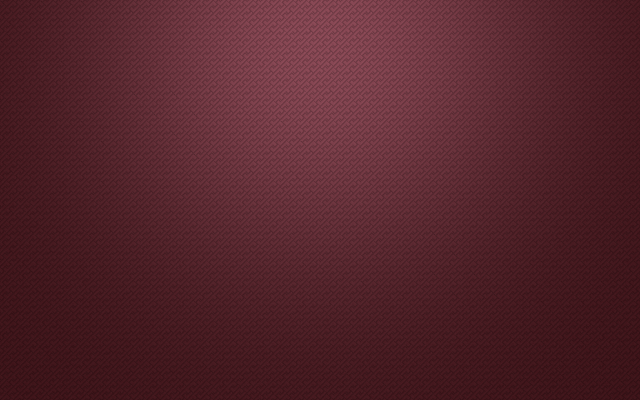
Write a Shadertoy shader that draws this background.

```glsl
// Burgundy backdrop with a soft glow near the top and a fine diagonal fretwork.

const vec3 SHADOW_COLOR = vec3(0.225, 0.072, 0.090);
const vec3 GLOW_COLOR = vec3(0.500, 0.265, 0.310);
const vec2 GLOW_CENTER = vec2(0.5, 0.90);
const vec2 GLOW_RADIUS = vec2(0.58, 0.95);
const float GLOW_FALLOFF = 2.6;

const float KEYS_ACROSS = 48.0;    // fret keys along the canvas width
const float LINE_HALF_WIDTH = 0.065; // in fret cells
const float LINE_DEPTH = 0.20;
const float BEVEL_LIGHT = 0.05;
const vec2 BEVEL_OFFSET = vec2(0.10, -0.10);
const float MEAN_SHADE = 0.93;     // keeps the average tone of the glow
const float GRAIN = 0.012;

float hash(vec2 p) {
    vec3 q = fract(vec3(p.xyx) * 0.1031);
    q += dot(q, q.yzx + 33.33);
    return fract((q.x + q.y) * q.z);
}

float segmentDistance(vec2 p, vec2 a, vec2 b) {
    vec2 ab = b - a;
    return length(p - a - ab * clamp(dot(p - a, ab) / dot(ab, ab), 0.0, 1.0));
}

// Distance to a key with two opposite hooks, repeated in square cells.
float fretDistance(vec2 p) {
    vec2 cell = fract(p) - 0.5;
    float d = 0.5 - abs(cell.y);
    for (int i = 0; i < 2; i++) {
        vec2 q = i == 0 ? cell : -cell;
        d = min(d, segmentDistance(q, vec2(0.5, 0.5), vec2(0.5, -0.15)));
        d = min(d, segmentDistance(q, vec2(0.5, -0.15), vec2(0.08, -0.15)));
        d = min(d, segmentDistance(q, vec2(0.08, -0.15), vec2(0.08, 0.15)));
    }
    return d;
}

float fretLine(vec2 p, float pixel) {
    float blur = max(pixel, 0.02);
    return 1.0 - smoothstep(-blur, blur, fretDistance(p) - LINE_HALF_WIDTH);
}

void mainImage(out vec4 fragColor, in vec2 fragCoord) {
    vec2 uv = fragCoord / iResolution.xy;

    // Elliptical glow
    vec2 offset = (uv - GLOW_CENTER) / GLOW_RADIUS;
    float glow = exp(-GLOW_FALLOFF * dot(offset, offset));
    vec3 color = mix(SHADOW_COLOR, GLOW_COLOR, glow);

    // Fretwork turned by 45 degrees, with a faint bevel
    vec2 p = (fragCoord - 0.5 * iResolution.xy) * KEYS_ACROSS / iResolution.x;
    vec2 fret = vec2(p.x + p.y, p.y - p.x);
    float pixel = 0.7071 * 1.4142 * KEYS_ACROSS / iResolution.x;
    float line = fretLine(fret, pixel);
    float bevel = fretLine(fret + BEVEL_OFFSET, pixel) * (1.0 - line);
    color *= (1.0 - LINE_DEPTH * line + BEVEL_LIGHT * bevel) / MEAN_SHADE;

    // Fine grain against banding
    vec2 grainCell = floor(uv * vec2(512.0, 320.0));
    color += GRAIN * (hash(grainCell) - 0.5);

    fragColor = vec4(clamp(color, 0.0, 1.0), 1.0);
}
```
